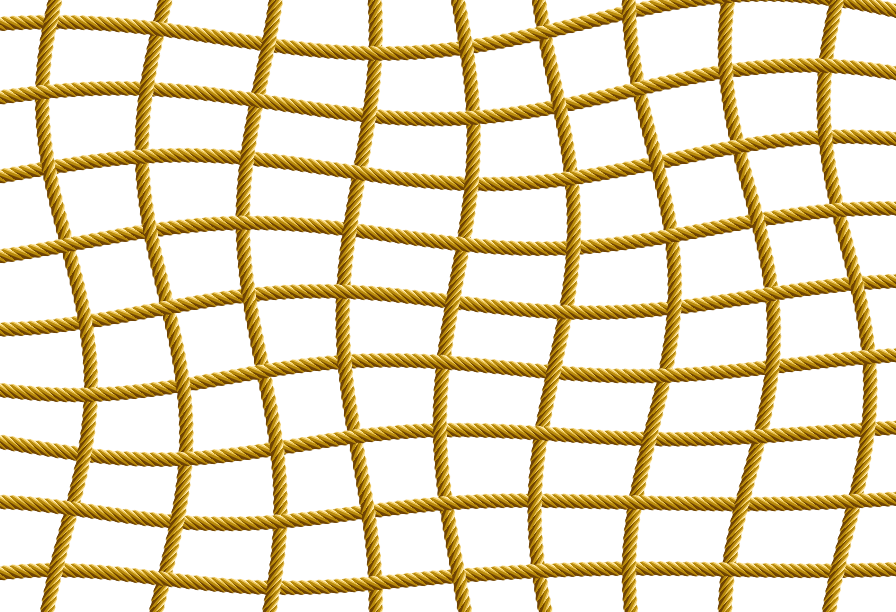
This pattern is drawn by a WebGL 1 fragment shader. Its source:

```glsl
precision highp float;

uniform vec2 u_resolution;

const float PI = 3.14159265;
const float ROPE_COUNT = 9.0;
const float HALF_WIDTH = 0.0115;
const float STRAND_LENGTH = 0.0143;

// Distance from the top of a horizontal rope at position x
float horizontalPath(float x, float index) {
  float halfWave = max(0.592 - 0.0248 * index, 0.439);
  float phase = (x - 0.038 - 0.1164 * index) / halfWave;
  float swing = max(0.0267 + x * (0.0156 - 0.0052 * index), 0.006);
  float base = 0.0573 + 0.1116 * index - 0.0229 * (x - 0.3435);
  return base - swing * cos(PI * phase);
}

// Distance from the left of a hanging rope at depth y
float verticalPath(float y, float index) {
  float crest = 0.63 + 0.124 * index - 0.053 * sin(0.95 * index);
  float swing = 0.0334 - 0.0067 * sin(0.85 * index - 1.3);
  return 0.1088 + 0.1594 * index + swing * cos(PI * (y - crest) / 0.4676);
}

float ropePath(float along, float index, bool hanging) {
  return hanging ? verticalPath(along, index) : horizontalPath(along, index);
}

// Nearest rope: signed distance across it and its index
vec2 nearestRope(float along, float across, bool hanging) {
  float offset = 10.0;
  float nearest = 0.0;
  for (float i = 0.0; i < ROPE_COUNT; i++) {
    float candidate = across - ropePath(along, i, hanging);
    if (abs(candidate) < abs(offset)) {
      offset = candidate;
      nearest = i;
    }
  }
  float delta = 0.002;
  float slope = (ropePath(along + delta, nearest, hanging)
               - ropePath(along - delta, nearest, hanging)) / (2.0 * delta);
  return vec2(offset / sqrt(1.0 + slope * slope), nearest);
}

vec3 goldRamp(float tone) {
  vec3 color = mix(vec3(0.43, 0.26, 0.015), vec3(0.72, 0.54, 0.04),
                   smoothstep(0.28, 0.46, tone));
  color = mix(color, vec3(0.92, 0.77, 0.35), smoothstep(0.62, 0.75, tone));
  return mix(color, vec3(1.0, 0.93, 0.71), smoothstep(0.80, 0.92, tone));
}

// Twisted strands, lit on the positive side, with a scalloped outline
vec4 twistedRope(float along, float across, float pixel) {
  float side = across / HALF_WIDTH;
  float twist = fract(along / STRAND_LENGTH + 0.95 * side);
  float ridge = twist * (1.0 - smoothstep(0.86, 1.0, twist));
  float tone = 0.27 + 0.3 * side + 0.56 * ridge;
  float radius = HALF_WIDTH * (0.98 - 0.07 * cos(2.0 * PI * twist));
  float coverage = 1.0 - smoothstep(-0.7 * pixel, 0.7 * pixel, abs(across) - radius);
  return vec4(goldRamp(tone), coverage);
}

vec3 layer(vec3 below, vec4 above) {
  return mix(below, above.rgb, above.a);
}

void main() {
  float pixel = 1.0 / u_resolution.y;
  vec2 p = gl_FragCoord.xy * pixel;
  p.y = 1.0 - p.y;

  vec2 row = nearestRope(p.x, p.y, false);
  vec2 column = nearestRope(p.y, p.x, true);
  vec4 rowRope = twistedRope(p.x, -row.x, pixel);
  vec4 columnRope = twistedRope(p.y, column.x, pixel);

  // Alternate which rope passes on top at each crossing
  bool columnOnTop = mod(row.y + column.y, 2.0) < 0.5;
  vec3 color = vec3(1.0);
  color = layer(color, columnOnTop ? rowRope : columnRope);
  color = layer(color, columnOnTop ? columnRope : rowRope);
  gl_FragColor = vec4(color, 1.0);
}
```
